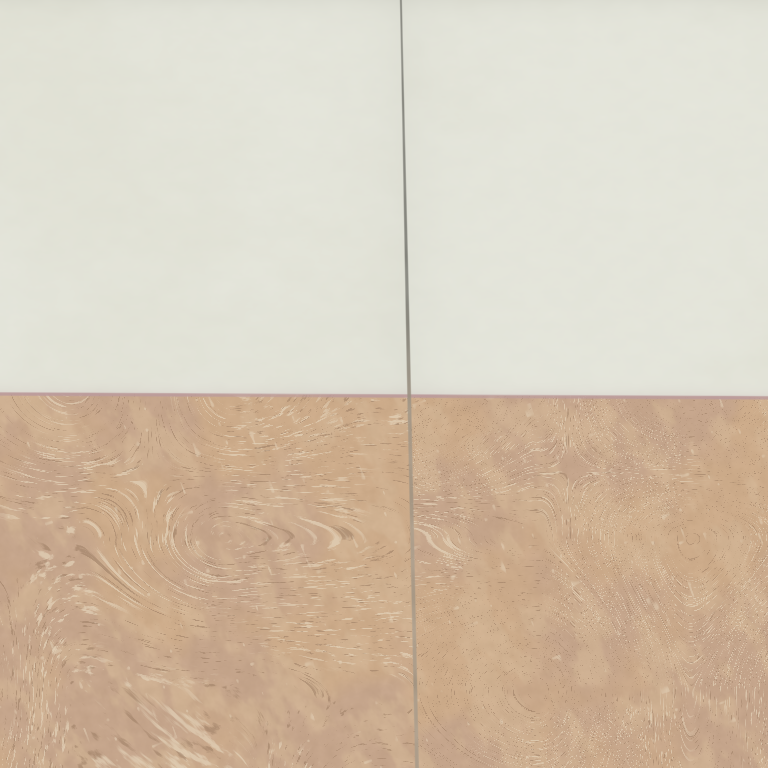
Reproduce this texture procedurally as a Shadertoy shader.

```glsl
const vec3 CREAM = vec3(0.893, 0.896, 0.855);
const vec3 CREAM_SHADE = vec3(0.872, 0.872, 0.820);
const vec3 TAN = vec3(0.800, 0.670, 0.540);
const vec3 TAN_ROSE = vec3(0.770, 0.645, 0.545);
const vec3 TAN_PALE = vec3(0.820, 0.705, 0.580);
const vec3 FLECK_LIGHT = vec3(0.885, 0.815, 0.715);
const vec3 FLECK_DARK = vec3(0.620, 0.500, 0.400);
const vec3 MAUVE = vec3(0.735, 0.610, 0.610);
const vec3 GROUT_DARK = vec3(0.500, 0.500, 0.470);
const vec3 GROUT_TAN = vec3(0.660, 0.605, 0.535);

float hash(vec2 p) {
    vec3 q = fract(vec3(p.xyx) * 0.1031);
    q += dot(q, q.yzx + 33.33);
    return fract((q.x + q.y) * q.z);
}

float noise(vec2 p) {
    vec2 cell = floor(p), f = fract(p);
    f = f * f * (3.0 - 2.0 * f);
    float low = mix(hash(cell), hash(cell + vec2(1, 0)), f.x);
    float high = mix(hash(cell + vec2(0, 1)), hash(cell + vec2(1, 1)), f.x);
    return mix(low, high, f.y);
}

float fbm(vec2 p) {
    float sum = 0.0, amplitude = 0.533;
    for (int i = 0; i < 4; i++) {
        sum += amplitude * noise(p);
        p = mat2(0.8, 0.6, -0.6, 0.8) * p * 2.03 + 17.3;
        amplitude *= 0.5;
    }
    return sum;
}

// Coordinates along and across a slanted grain
vec2 grain(vec2 p, float angle, vec2 scale) {
    vec2 along = vec2(cos(angle), sin(angle));
    return vec2(dot(p, along), dot(p, vec2(-along.y, along.x))) * scale;
}

// Coverage of a line from its signed distance
float stroke(float d, float halfWidth, float soft) {
    return 1.0 - smoothstep(halfWidth - soft, halfWidth + soft, abs(d));
}

vec3 creamTile(vec2 p, float seamDist, float edgeDist, float seed) {
    float cloud = fbm(p * vec2(4.0, 6.0) + seed);
    float weave = fbm(p * vec2(45.0, 70.0) + seed) - 0.5;
    vec3 color = mix(CREAM, CREAM_SHADE, 0.5 * smoothstep(0.45, 0.75, cloud));
    color += 0.012 * weave;
    // Soft shading toward the joints and the top
    color -= 0.020 * exp(-abs(seamDist) * 28.0);
    color -= 0.030 * exp(-max(1.0 - p.y, 0.0) * 70.0);
    color -= vec3(0.03, 0.05, 0.04) * exp(-max(edgeDist, 0.0) * 130.0);
    return color;
}

vec3 tanTile(vec2 p, float seed) {
    vec2 q = p + seed;
    float angle = -1.05 + 0.7 * (noise(q * 5.0) - 0.5);
    float cloud = fbm(q * 7.0);
    float mottle = fbm(grain(q, -1.05, vec2(22.0, 42.0)));
    vec3 color = mix(TAN, TAN_ROSE, smoothstep(0.42, 0.68, cloud + 0.12 * (0.5 - p.y)));
    color = mix(color, TAN_PALE, 0.7 * smoothstep(0.45, 0.70, mottle));
    color += 0.045 * (fbm(q * 85.0) - 0.5);

    // Streaky chips gathered in loose patches
    float patches = smoothstep(0.35, 0.65, noise(q * 11.0 + 5.0));
    float chips = fbm(grain(q, angle, vec2(32.0, 85.0)) + 40.0);
    float dark = fbm(grain(q, angle, vec2(48.0, 95.0)) + 90.0);
    float specks = noise(grain(q, -1.2, vec2(75.0, 120.0)));
    color = mix(color, FLECK_LIGHT, 0.75 * patches * smoothstep(0.60, 0.76, chips));
    color = mix(color, FLECK_DARK, 0.60 * smoothstep(0.65, 0.82, dark));
    color = mix(color, FLECK_LIGHT, 0.55 * smoothstep(0.91, 0.99, specks));
    return color;
}

void mainImage(out vec4 fragColor, in vec2 fragCoord) {
    vec2 p = fragCoord / iResolution.xy;
    float soft = max(0.0012, 0.75 / iResolution.y);

    // Slightly tilted joints between the four tiles
    float seamDist = p.x - (0.543 - 0.021 * p.y);
    float edgeDist = p.y - (0.488 - 0.005 * p.x);
    float seed = seamDist > 0.0 ? 23.7 : 3.1;
    float upper = smoothstep(-soft, soft, edgeDist);

    vec3 color = mix(tanTile(p, seed),
                     creamTile(p, seamDist, edgeDist, seed), upper);

    // Mauve edge of the lower tiles
    float edgeWear = 0.60 + 0.35 * noise(vec2(p.x * 18.0, 2.0));
    color = mix(color, MAUVE, edgeWear * stroke(edgeDist + 0.001, 0.0022, soft));

    // Vertical grout, thinner and darker at the top
    float seamWidth = mix(0.0024, 0.0012, smoothstep(0.45, 1.0, p.y));
    vec3 grout = mix(GROUT_TAN, GROUT_DARK, smoothstep(0.40, 0.65, p.y));
    grout += 0.06 * (noise(vec2(4.0, p.y * 45.0)) - 0.5);
    color = mix(color, grout, 0.9 * stroke(seamDist, seamWidth, soft));

    fragColor = vec4(clamp(color, 0.0, 1.0), 1.0);
}
```
